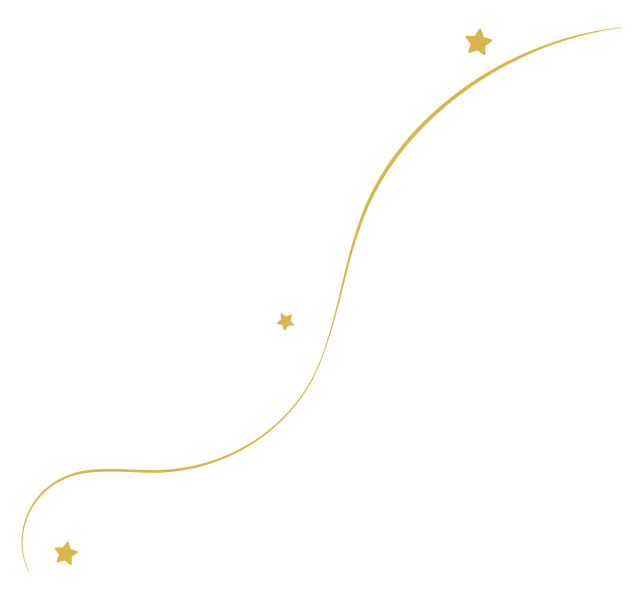
Give the GLSL for this background, as a Shadertoy shader.

```glsl
#define PAPER vec3(1.0)
#define GOLD vec3(0.855, 0.71, 0.30)
#define CURVES 5
#define STEPS 24
#define STAR_WAIST 0.5
#define STAR_ROUND 0.09
#define THIN 0.0009
#define MEDIUM 0.0046
#define SWELL 0.0034

const float PI = 3.14159;

// Joined cubic curves: each shares its last point with the next
const vec2 path[16] = vec2[16](
    vec2(0.0492, 0.0338), vec2(0.0141, 0.0999), vec2(0.0563, 0.2053),
    vec2(0.1716, 0.2053), vec2(0.2110, 0.2068), vec2(0.2419, 0.2025),
    vec2(0.2743, 0.2039), vec2(0.4008, 0.2110), vec2(0.5063, 0.2897),
    vec2(0.5443, 0.3980), vec2(0.5738, 0.4796), vec2(0.5809, 0.5429),
    vec2(0.6048, 0.6118), vec2(0.6582, 0.7862), vec2(0.8467, 0.9297),
    vec2(1.0506, 0.9536));

// Stroke width where the curves begin and end
const float widths[6] = float[6](THIN, MEDIUM, MEDIUM, 0.0015, MEDIUM, THIN);

vec2 bezier(int first, float t) {
    float s = 1.0 - t;
    return s * s * s * path[first] + 3.0 * s * s * t * path[first + 1]
         + 3.0 * s * t * t * path[first + 2] + t * t * t * path[first + 3];
}

// Coverage of a stroke, fading instead of vanishing below one pixel
float strokeCover(float dist, float width, float pixel) {
    float halfWidth = 0.5 * max(width, pixel);
    return clamp((halfWidth - dist) / pixel + 0.5, 0.0, 1.0) * min(1.0, width / pixel);
}

// Tapered ribbon made of short segments along every curve
float ribbon(vec2 p, float pixel) {
    float cover = 0.0;
    for (int c = 0; c < CURVES; c++) {
        float bulge = c == CURVES - 1 ? SWELL : 0.0;
        vec2 a = path[3 * c];
        for (int i = 0; i < STEPS; i++) {
            vec2 b = bezier(3 * c, float(i + 1) / float(STEPS));
            vec2 ab = b - a;
            float h = clamp(dot(p - a, ab) / dot(ab, ab), 0.0, 1.0);
            float t = (float(i) + h) / float(STEPS);
            float width = mix(widths[c], widths[c + 1], t) + 4.0 * bulge * t * (1.0 - t);
            cover = max(cover, strokeCover(length(p - a - ab * h), width, pixel));
            a = b;
        }
    }
    return cover;
}

// Five-pointed star with softened tips; tilt is the angle of one tip
float star(vec2 p, vec2 centre, float radius, float tilt, float pixel) {
    p -= centre;
    float sector = PI / 5.0;
    float angle = mod(atan(p.y, p.x) - radians(tilt) + sector, 2.0 * sector) - sector;
    vec2 tip = vec2(radius * (1.0 - STAR_ROUND), 0.0);
    vec2 q = length(p) * vec2(cos(angle), abs(sin(angle))) - tip;
    vec2 edge = tip.x * STAR_WAIST * vec2(cos(sector), sin(sector)) - tip;
    float h = clamp(dot(q, edge) / dot(edge, edge), 0.0, 1.0);
    float side = sign(dot(q, vec2(edge.y, -edge.x)));
    float dist = side * length(q - edge * h) - STAR_ROUND * radius;
    return clamp(0.5 - dist / pixel, 0.0, 1.0);
}

void mainImage(out vec4 fragColor, in vec2 fragCoord) {
    // Canvas height is one unit
    float pixel = 1.0 / iResolution.y;
    vec2 p = fragCoord * pixel;

    float cover = ribbon(p, pixel);
    cover = max(cover, star(p, vec2(0.8080, 0.9280), 0.0235, 82.0, pixel));
    cover = max(cover, star(p, vec2(0.4824, 0.4571), 0.0152, 48.0, pixel));
    cover = max(cover, star(p, vec2(0.1110, 0.0647), 0.0207, 80.0, pixel));

    fragColor = vec4(mix(PAPER, GOLD, cover), 1.0);
}
```
